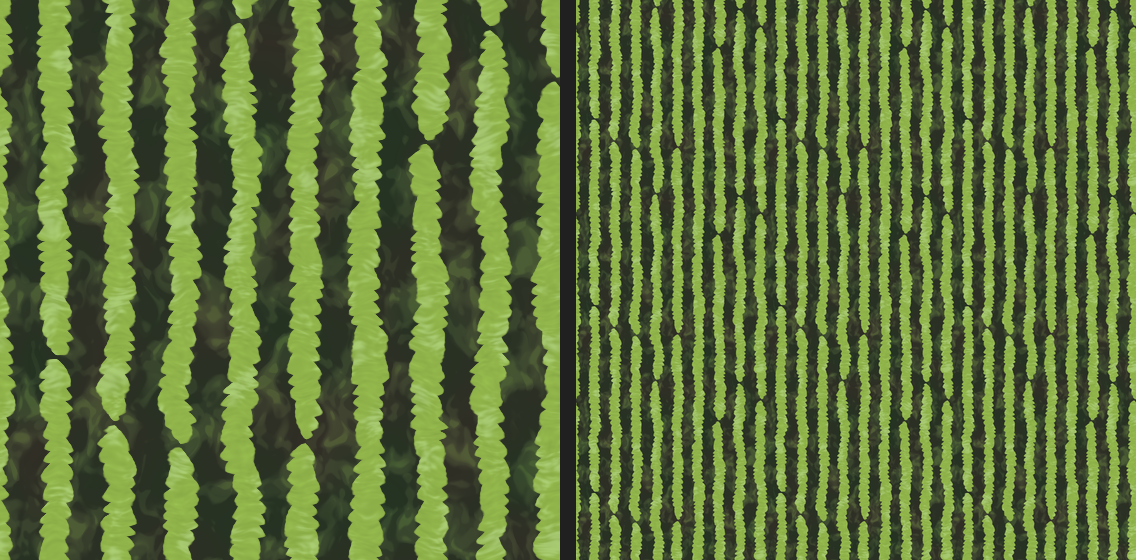
Left: one tile. Right: repeated 3 by 3.
A WebGL 1 fragment shader for this texture:

```glsl
precision highp float;
uniform vec2 u_resolution;

#define STRIPES 9.0
#define HALF_WIDTH 0.235
#define SWAY 0.13
#define BUMPS 33.0
#define BUMP_SIZE 0.10
#define SHADOW vec3(0.165, 0.19, 0.14)
#define RIND vec3(0.23, 0.27, 0.18)
#define MOSS vec3(0.31, 0.38, 0.21)
#define OLIVE vec3(0.45, 0.55, 0.25)
#define LIME vec3(0.565, 0.705, 0.29)
#define PALE vec3(0.64, 0.77, 0.43)
#define PI 3.14159

vec2 hash2(vec2 p) {
  vec3 q = fract(p.xyx * vec3(0.1031, 0.1030, 0.0973));
  q += dot(q, q.yzx + 33.33);
  return fract((q.xx + q.yz) * q.zy);
}

float corner(vec2 cell, vec2 offset, vec2 freq, float seed) {
  vec2 wrapped = floor(mod(cell + 0.5, freq));
  float angle = 2.0 * PI * hash2(wrapped + seed * vec2(17.0, 11.0)).x;
  return dot(vec2(cos(angle), sin(angle)), offset);
}

// Gradient noise, about -1 to 1, wrapping over the unit square
float noise(vec2 uv, vec2 freq, float seed) {
  vec2 p = uv * freq, c = floor(p), f = p - c;
  vec2 s = f * f * f * (f * (f * 6.0 - 15.0) + 10.0);
  vec2 e = vec2(1.0, 0.0);
  float low = mix(corner(c, f, freq, seed), corner(c + e, f - e, freq, seed), s.x);
  float high = mix(corner(c + e.yx, f - e.yx, freq, seed), corner(c + 1.0, f - 1.0, freq, seed), s.x);
  return 1.5 * mix(low, high, s.y);
}

float wave(float y, float freq, float seed) {
  return noise(vec2(0.37, y), vec2(1.0, freq), seed);
}

// Signed depth inside one light stripe, in canvas units
float stripeDepth(vec2 p, float index) {
  float id = floor(mod(index + 0.5, STRIPES));
  float x = p.x - index - 0.5 - SWAY * wave(p.y, 5.0, id * 8.0 + 1.0);
  float seed = id * 8.0 + 2.0 + 3.0 * step(0.0, x);
  float halfWidth = HALF_WIDTH + 0.09 * wave(p.y, 7.0, seed) + 0.05 * wave(p.y, 19.0, seed + 1.0);

  // Slanted scallops along each edge
  float t = p.y * BUMPS + 1.1 * wave(p.y, 11.0, seed + 2.0) + hash2(vec2(seed, 3.0)).x + 1.8 * abs(x);
  float size = BUMP_SIZE * (0.85 + 0.6 * wave(p.y, 15.0, seed + 0.5));
  halfWidth += size * (abs(sin(PI * t)) - 0.64);

  // Most stripes are pinched apart once
  vec2 pinch = hash2(vec2(id + 4.0, 29.0));
  float gap = abs(fract(p.y - pinch.x + 0.5 + 0.05 * x) - 0.5);
  float taper = sqrt(clamp((gap - 0.003) / 0.05, 0.0, 1.0));
  float pinched = step(0.25, pinch.y);
  halfWidth = halfWidth * mix(1.0, taper, pinched) - 0.03 * pinched * (1.0 - smoothstep(0.0, 0.012, gap));
  return (halfWidth - abs(x)) / STRIPES;
}

// Overlapping daubs of dark paint
vec3 darkPaint(vec2 uv, vec2 brushed) {
  float tone = 0.0, weight = 0.42;
  vec2 freq = vec2(14.0, 10.0);
  for (int i = 0; i < 3; i++) {
    tone += weight * smoothstep(-0.12, 0.3, noise(brushed, freq, 90.0 + float(i)));
    freq *= 2.0;
    weight *= 0.7;
  }
  tone += 0.12 * noise(uv, vec2(9.0, 4.0), 94.0);
  vec3 color = mix(SHADOW, RIND, smoothstep(0.22, 0.62, tone));
  color = mix(color, MOSS, 0.85 * smoothstep(0.62, 0.9, tone));
  float tint = noise(brushed, vec2(8.0, 6.0), 95.0);
  return color + 0.03 * tint * vec3(-1.0, 0.4, -0.3);
}

// Fine, mostly sideways strokes with pale patches
vec3 lightPaint(vec2 uv, vec2 brushed) {
  float strokes = 0.6 * noise(brushed, vec2(26.0, 100.0), 100.0) + 0.4 * noise(brushed, vec2(70.0, 170.0), 101.0);
  float patches = noise(uv, vec2(18.0, 14.0), 102.0);
  vec3 color = mix(LIME, PALE, smoothstep(0.0, 0.65, 0.8 * patches + 0.6 * strokes));
  return color * (1.0 + 0.07 * strokes);
}

void main() {
  vec2 uv = gl_FragCoord.xy / u_resolution;
  vec2 warp = vec2(noise(uv, vec2(16.0), 80.0), noise(uv, vec2(16.0), 81.0));
  vec2 brushed = uv + 0.016 * warp;

  // Nearest light stripe, with a ragged brush edge
  vec2 p = vec2(uv.x * STRIPES + 0.6, uv.y) + vec2(0.03, 0.006) * warp;
  float depth = -1.0;
  for (int i = -1; i <= 1; i++) {
    depth = max(depth, stripeDepth(p, floor(p.x) + float(i)));
  }
  depth += 0.0016 * noise(uv, vec2(70.0, 150.0), 82.0);

  vec3 light = mix(OLIVE, lightPaint(uv, brushed), smoothstep(0.0, 0.0028, depth));
  vec3 color = mix(darkPaint(uv, brushed), light, smoothstep(-0.0013, 0.0013, depth));
  gl_FragColor = vec4(color, 1.0);
}
```
